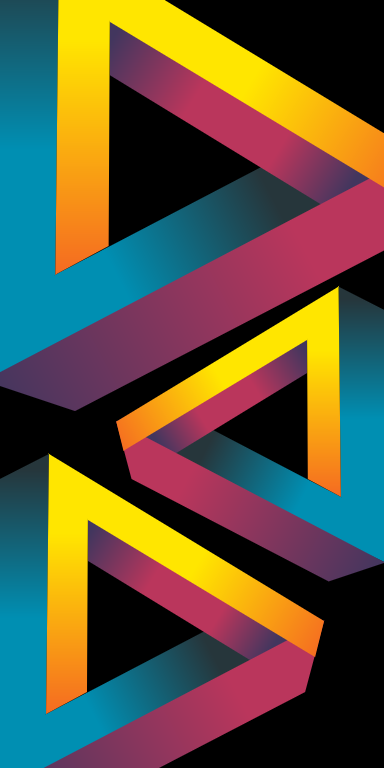
Give the GLSL for this background, as a Shadertoy shader.

```glsl
// Three folded-ribbon impossible triangles on black, one of them mirrored.
// Each is built from six convex quads painted back to front in a local frame
// whose origin is the upper inner corner and whose unit is the inner edge.

const vec3 BLACK   = vec3(0.0);
const vec3 SLATE   = vec3(0.15, 0.21, 0.23);
const vec3 TEAL    = vec3(0.00, 0.56, 0.70);
const vec3 PURPLE  = vec3(0.26, 0.21, 0.37);
const vec3 CRIMSON = vec3(0.73, 0.21, 0.36);
const vec3 YELLOW  = vec3(1.00, 0.90, 0.00);
const vec3 ORANGE  = vec3(0.96, 0.42, 0.13);

// Unit directions of the rising and falling bars
const vec2 RISE = vec2(0.885, 0.465);
const vec2 FALL = vec2(0.855, -0.519);

// Corners shared by the ribbons
const vec2 APEX       = vec2(-0.227, 0.384);
const vec2 TIP        = vec2(1.372, -0.587);
const vec2 TIP_FOLD   = vec2(1.320, -0.797);
const vec2 TIP_LOW    = vec2(1.262, -1.000);
const vec2 FOOT_OUTER = vec2(-0.244, -1.128);
const vec2 FOOT_INNER = vec2(-0.006, -1.000);
const vec2 BASE_LEFT  = vec2(-0.563, -1.601);
const vec2 BASE_LOW   = vec2(-0.156, -1.737);
const vec2 UNDER_APEX = vec2(0.0, 0.15);

// Placement in canvas heights: origin.xy, scale, mirror sign
const int COUNT = 3;
const vec4 PLACES[COUNT] = vec4[COUNT](
    vec4(0.1432, 0.9714, 0.2917, 1.0),
    vec4(0.3997, 0.5573, 0.1810, -1.0),
    vec4(0.1146, 0.3229, 0.2240, 1.0));

// Signed distance to the line a-b, positive on its right
float edgeDistance(vec2 p, vec2 a, vec2 b) {
    vec2 e = normalize(b - a);
    return dot(p - a, vec2(e.y, -e.x));
}

// Smooth coverage of a convex, counter-clockwise quad
float quad(vec2 p, vec2 a, vec2 b, vec2 c, vec2 d, float pixel) {
    float dist = max(max(edgeDistance(p, a, b), edgeDistance(p, b, c)),
                     max(edgeDistance(p, c, d), edgeDistance(p, d, a)));
    return clamp(0.5 - dist / pixel, 0.0, 1.0);
}

// Linear ramp from 0 at start to 1 at end
float ramp(float start, float end, float x) {
    return clamp((x - start) / (end - start), 0.0, 1.0);
}

vec3 paintTriangle(vec3 color, vec2 p, float pixel) {
    float rise = dot(p, RISE);
    float fall = dot(p, FALL);

    // Teal side panel and the bar rising from it
    vec3 sideColor = mix(SLATE, TEAL, ramp(0.30, -0.57, p.y));
    color = mix(color, sideColor,
        quad(p, APEX, vec2(-0.70, 0.143), BASE_LEFT, FOOT_OUTER, pixel));
    vec3 barColor = mix(TEAL, SLATE, ramp(-0.50, 0.28, rise));
    color = mix(color, barColor,
        quad(p, vec2(-0.563, -1.295), BASE_LEFT, vec2(1.0, -0.85),
             vec2(0.85, -0.556), pixel));

    // Crimson inner strip, shaded at both ends
    float lit = ramp(0.05, 0.50, fall) * ramp(1.30, 0.94, fall);
    color = mix(color, mix(PURPLE, CRIMSON, lit),
        quad(p, UNDER_APEX, vec2(0.0, -0.238), vec2(1.10, -0.911), TIP, pixel));

    // Wide crimson base bar
    vec3 baseColor = mix(PURPLE, CRIMSON, ramp(-1.24, 0.30, rise));
    color = mix(color, baseColor,
        quad(p, BASE_LEFT, BASE_LOW, TIP_LOW, TIP, pixel));

    // Yellow upright and falling bar
    vec3 uprightColor = mix(YELLOW, ORANGE, ramp(-0.08, -1.12, p.y));
    color = mix(color, uprightColor,
        quad(p, APEX, FOOT_OUTER, FOOT_INNER, UNDER_APEX, pixel));
    vec3 fallColor = mix(YELLOW, ORANGE, ramp(0.68, 1.56, fall));
    return mix(color, fallColor,
        quad(p, APEX, vec2(0.0), TIP_FOLD, TIP, pixel));
}

void mainImage(out vec4 fragColor, in vec2 fragCoord) {
    // Fit a 1:2 frame to the canvas
    vec2 uv = fragCoord / iResolution.xy * vec2(0.5, 1.0);
    vec3 color = BLACK;
    for (int i = 0; i < COUNT; i++) {
        vec4 place = PLACES[i];
        vec2 p = (uv - place.xy) / place.z * vec2(place.w, 1.0);
        color = paintTriangle(color, p, 1.0 / (iResolution.y * place.z));
    }
    fragColor = vec4(color, 1.0);
}
```
